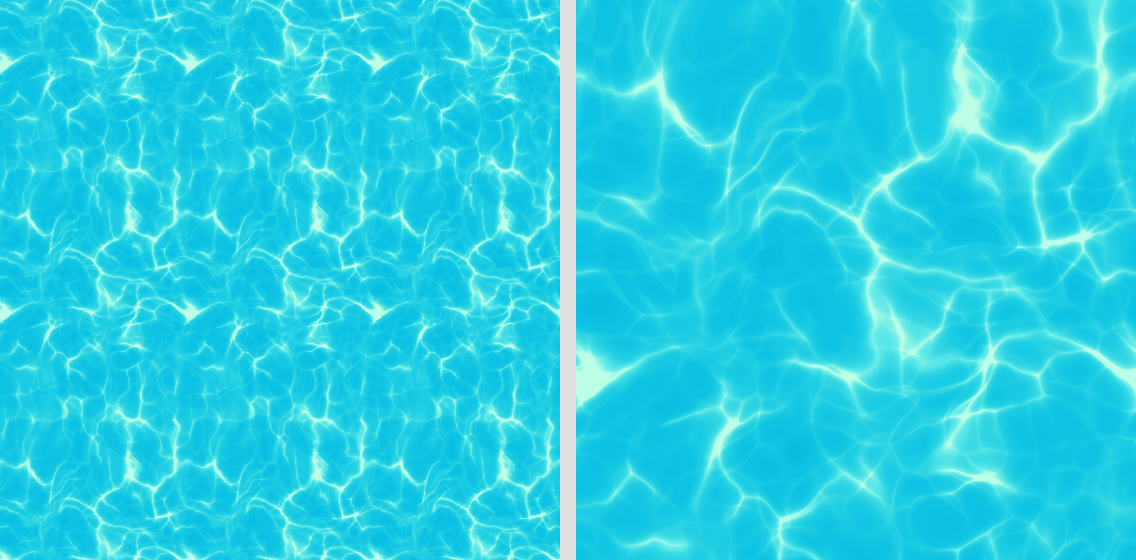
Left, the full canvas; right, a detail of the centre.
A three.js fragment shader for this texture:

```glsl
varying vec2 vUv;

const vec2 REPEATS = vec2(3.0, 2.2456);
const vec2 LARGE_GRID = vec2(4.0, 5.0);
const vec2 SMALL_GRID = vec2(7.0, 9.0);
const vec2 FINE_GRID = vec2(12.0, 16.0);
const float CALM_HEIGHT = 0.572;   // where the cells are tallest
const float CALM_STRETCH = 0.05;
const float BEND = 0.08;
const float RIPPLE = 0.035;
const float FRAY = 0.008;
const float JITTER = 0.84;
const float LINE_WIDTH = 0.055;
const float HALO_WIDTH = 0.20;
const float JUNCTION_LIMIT = 0.45;
const float TAU = 6.28318;

const vec3 DEEP = vec3(0.02, 0.72, 0.865);
const vec3 WATER = vec3(0.05, 0.76, 0.89);
const vec3 SHALLOW = vec3(0.11, 0.80, 0.89);
const vec3 PALE = vec3(0.20, 0.84, 0.89);
const vec3 GLOW = vec3(0.36, 0.91, 0.91);
const vec3 SPARK = vec3(0.74, 1.0, 0.90);

vec2 hash2(vec2 p) {
  vec3 a = fract(p.xyx * vec3(0.1031, 0.1030, 0.0973));
  a += dot(a, a.yzx + 33.33);
  return fract((a.xx + a.yz) * a.zy);
}

vec2 wrapCell(vec2 cell, vec2 grid) {
  return floor(mod(cell + 0.5, grid));
}

// Smooth noise pair that repeats once per tile
vec2 tileNoise(vec2 tile, vec2 grid, float seed) {
  vec2 p = tile * grid;
  vec2 c = floor(p);
  vec2 f = fract(p);
  f = f * f * f * (f * (f * 6.0 - 15.0) + 10.0);
  vec2 a = hash2(wrapCell(c, grid) + seed);
  vec2 b = hash2(wrapCell(c + vec2(1.0, 0.0), grid) + seed);
  vec2 d = hash2(wrapCell(c + vec2(0.0, 1.0), grid) + seed);
  vec2 e = hash2(wrapCell(c + 1.0, grid) + seed);
  return mix(mix(a, b, f.x), mix(d, e, f.x), f.y);
}

// Cell borders: x is the thin line, y its halo; junctions stay bounded
vec2 caustic(vec2 tile, vec2 grid, float seed) {
  vec2 p = tile * grid;
  vec2 c = floor(p);
  vec2 f = fract(p);
  vec2 widths = vec2(LINE_WIDTH, HALO_WIDTH);
  vec2 total = vec2(0.0);
  float nearest = 9.0;
  for (int y = -1; y <= 1; y++) {
    for (int x = -1; x <= 1; x++) {
      vec2 o = vec2(float(x), float(y));
      vec2 site = 0.5 + JITTER * (hash2(wrapCell(c + o, grid) + seed) - 0.5);
      float d = length(o + site - f);
      nearest = min(nearest, d);
      total += exp(-d / widths);
    }
  }
  total = total * exp(nearest / widths) - 1.0;
  return total * (1.0 + JUNCTION_LIMIT) / (1.0 + JUNCTION_LIMIT * total);
}

vec3 waterColor(float light) {
  vec3 color = mix(DEEP, WATER, smoothstep(0.05, 0.17, light));
  color = mix(color, SHALLOW, smoothstep(0.16, 0.31, light));
  color = mix(color, PALE, smoothstep(0.29, 0.46, light));
  color = mix(color, GLOW, smoothstep(0.42, 0.68, light));
  return mix(color, SPARK, smoothstep(0.62, 1.0, light));
}

void main() {
  vec2 tile = vUv * REPEATS;

  // Bend the surface, open up a calmer band and fray the lines
  vec2 p = tile;
  p.y -= CALM_STRETCH * sin(TAU * (tile.y - CALM_HEIGHT));
  p += BEND * (tileNoise(tile, vec2(5.0, 7.0), 11.0) - 0.5);
  p += RIPPLE * (tileNoise(tile, vec2(13.0, 17.0), 23.0) - 0.5);
  p += FRAY * (tileNoise(tile, vec2(34.0, 45.0), 29.0) - 0.5);

  vec2 drift = 0.07 * (tileNoise(tile, vec2(8.0, 11.0), 31.0) - 0.5);
  vec2 large = caustic(p, LARGE_GRID, 41.0);
  vec2 small = caustic(p + drift, SMALL_GRID, 67.0);
  vec2 fine = caustic(p - drift, FINE_GRID, 89.0);

  // Lines fade in and out along their length
  vec2 fade = smoothstep(0.32, 0.88, tileNoise(tile, vec2(7.0, 9.0), 103.0));
  vec2 broken = smoothstep(0.3, 0.85, tileNoise(tile, vec2(10.0, 13.0), 113.0));
  vec2 patches = tileNoise(tile, vec2(5.0, 7.0), 131.0);
  vec2 grain = tileNoise(p, vec2(42.0, 56.0), 157.0);

  float light = 0.05 + 0.05 * patches.x + 0.03 * grain.x;
  light += large.y * mix(0.07, 0.15, fade.x);
  light += small.y * mix(0.07, 0.16, broken.x);
  light += fine.y * 0.06 * (0.5 + grain.y);
  light += large.x * mix(0.05, 0.50, fade.x);
  light += small.x * mix(0.02, 0.34, broken.x);
  light += fine.x * 0.16 * broken.y * (0.4 + 0.6 * small.y);

  gl_FragColor = vec4(waterColor(light), 1.0);
}
```
